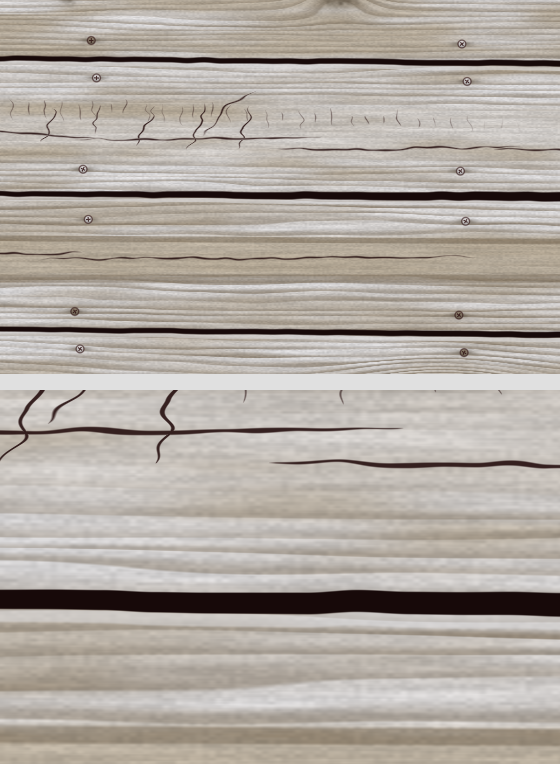
Top: the whole. Bottom: its middle third, enlarged.
This texture is drawn by a Shadertoy shader. Its source:

```glsl
// Weathered deck: four boards split by three dark gaps, with screw pairs.
// Warped growth rings give the grain; tapered segments give the cracks.
// Coordinates: x right, y downward, one unit is the canvas height.

const vec3 SILVER = vec3(0.86, 0.855, 0.86);
const vec3 GREY = vec3(0.77, 0.75, 0.73);
const vec3 TAN = vec3(0.70, 0.65, 0.57);
const vec3 UMBER = vec3(0.46, 0.40, 0.32);
const vec3 SHADOW = vec3(0.09, 0.035, 0.035);

float hash(vec2 p) {
    vec3 q = fract(p.xyx * 0.1031);
    q += dot(q, q.yzx + 33.33);
    return fract((q.x + q.y) * q.z);
}

float noise(vec2 p) {
    vec2 i = floor(p), f = fract(p);
    f *= f * (3.0 - 2.0 * f);
    return mix(mix(hash(i), hash(i + vec2(1, 0)), f.x),
               mix(hash(i + vec2(0, 1)), hash(i + 1.0), f.x), f.y);
}

float fbm(vec2 p) {
    return 0.55 * noise(p) + 0.3 * noise(p * 2.1 + 7.0) + 0.15 * noise(p * 4.3 + 3.0);
}

float band(float d, float halfWidth) {
    return 1.0 - smoothstep(0.7 * halfWidth, 1.2 * halfWidth, abs(d));
}

float bump(vec2 d, vec2 size) {
    d /= size;
    return exp(-dot(d, d));
}

float disc(float d, float r, float px) {
    return 1.0 - smoothstep(r - px, r + px, d);
}

float gapCentre(float k, float x) {
    return 0.156 + 0.3625 * k + x * (k == 1.0 ? 0.005 : 0.0095);
}

// Coverage of a wobbling crack from a to b, tapered at both ends
float crack(vec2 p, vec2 a, vec2 b, float width, float px) {
    vec2 d = b - a;
    float wobble = abs(d.x) > 0.2 ? 0.009 : 0.035 * min(1.0, 12.0 * abs(d.y));
    p += wobble * (vec2(noise(p.yy * 38.0 + a.x * 91.0), noise(p.xx * 16.0 + a.y * 53.0)) - 0.5);
    float t = clamp(dot(p - a, d) / dot(d, d), 0.0, 1.0);
    float r = width * sqrt(4.0 * t * (1.0 - t)) * (0.5 + noise(p * 30.0));
    return disc(length(p - a - d * t), r, px) * min(1.0, 2.0 * r / px);
}

float allCracks(vec2 p, float px) {
    // Long splits along the grain
    float c = crack(p, vec2(-0.1, 0.344), vec2(0.28, 0.373), 0.002, px);
    c = max(c, crack(p, vec2(0.2, 0.374), vec2(0.86, 0.369), 0.002, px));
    c = max(c, crack(p, vec2(0.74, 0.4), vec2(1.4, 0.395), 0.002, px));
    c = max(c, crack(p, vec2(1.32, 0.4), vec2(1.6, 0.405), 0.002, px));
    c = max(c, crack(p, vec2(-0.1, 0.676), vec2(0.22, 0.677), 0.002, px));
    c = max(c, crack(p, vec2(0.1, 0.694), vec2(1.27, 0.686), 0.002, px));
    // Branching checks across the second board
    c = max(c, crack(p, vec2(0.53, 0.365), vec2(0.68, 0.24), 0.002, px));
    for (float i = 0.0; i < 5.0; i++) {
        float x = 0.13 + 0.13 * i, h = hash(vec2(i, 4));
        c = max(c, crack(p, vec2(x + 0.03 * h, 0.28), vec2(x - 0.02, 0.35 + 0.06 * h), 0.0018, px));
    }
    // Short checks, one per cell, along a sinking line
    float id = floor(p.x * 22.0), h = hash(vec2(id, 2));
    vec2 m = vec2((id + 0.3 + 0.4 * h) / 22.0, 0.27 + 0.034 * p.x + 0.025 * h);
    vec2 span = vec2(0.006 * (h - 0.3), 0.01 + 0.018 * hash(vec2(id, 6)));
    float fade = 0.65 - 0.65 * smoothstep(1.1, 1.45, p.x);
    return max(c, fade * crack(p, m - span, m + span, 0.0012, px));
}

vec3 wood(vec2 p, float board, float px) {
    float flatSawn = board == 1.0 ? band(p.y - 0.34 - 0.015 * p.x, 0.075) : 0.0;
    float heart = board == 2.0 ? band(p.y - 0.69 + 0.008 * noise(p.xx * 3.0), 0.055) : 0.0;
    // Growth rings, bent around a knot and the arch of the lowest board
    float y = p.y - (board == 3.0 ? 0.025 : 0.004) * p.x
            + 0.1 * bump(p - vec2(1.2, 1.05), vec2(0.25, 0.09))
            + 0.05 * bump(p - vec2(0.9, 0), vec2(0.1, 0.045));
    float ring = y * (board == 0.0 ? 62.0 : 50.0) + 2.2 * fbm(vec2(p.x * 1.3, y * 16.0) + board * 17.0);
    float f = fract(ring);
    float late = smoothstep(0.25, 0.84, f) * (1.0 - smoothstep(0.88, 1.0, f));
    late *= 0.35 + 0.8 * noise(vec2(p.x * 3.0, floor(ring) * 3.7));
    late *= (1.0 - 0.75 * max(flatSawn, heart)) * (board < 2.0 ? 0.75 : 1.0);
    // Silvery weathering, brown streaks and fibres
    float stain = fbm(vec2(p.x * 2.2, p.y * 17.0) + board * 5.0);
    float fibre = fbm(vec2(p.x * 9.0, y * 190.0));
    vec3 col = mix(SILVER, GREY, smoothstep(0.2, 0.65, stain));
    col = mix(col, TAN, (board < 2.0 ? 0.7 : 0.4) * smoothstep(0.45, 0.75, stain));
    col = mix(mix(col, TAN, 0.8 * heart + 0.2 * flatSawn), UMBER, 0.6 * late);
    float rim = max(band(p.y - 0.637 - 0.006 * p.x, 0.008), band(p.y - 0.745, 0.012));
    col = mix(col, UMBER, rim * (0.25 + 0.5 * fibre));
    col *= 0.87 + 0.15 * fibre + 0.09 * noise(p * vec2(170, 320));
    // Dark knots
    float knots = bump(p - vec2(0.91, 0), vec2(0.045, 0.018)) + bump(p - vec2(0.18, 0), vec2(0.02, 0.013));
    col = mix(col, UMBER * 0.7, knots * (0.3 + 0.7 * noise(p * 90.0)));
    return mix(col, SHADOW * 1.6, 0.9 * allCracks(p, px));
}

// Cross-head screw in a dark recess
vec3 screw(vec3 col, vec2 d, float turn, float rust, float px) {
    float r = length(d), c = cos(turn), s = sin(turn);
    col = mix(col, UMBER * 0.7, 0.6 * bump(d, vec2(0.026, 0.006)));
    col = mix(col, SHADOW * 2.0, 0.9 * disc(r, 0.0115, px));
    col = mix(col, mix(SILVER, UMBER, rust) * (0.95 - 14.0 * d.y), disc(r, 0.009, px));
    vec2 q = abs(mat2(c, s, -s, c) * d);
    float slot = max(min(q.x, q.y), max(q.x, q.y) - 0.0045);
    return mix(col, SHADOW * 2.0, 0.85 * disc(slot, 0.0015, 0.6 * px));
}

void mainImage(out vec4 fragColor, in vec2 fragCoord) {
    float px = 1.0 / iResolution.y, board = 0.0;
    vec2 p = vec2(fragCoord.x, iResolution.y - fragCoord.y) * px;
    for (float k = 0.0; k < 3.0; k++) board += step(gapCentre(k, p.x), p.y);
    vec3 col = wood(p, board, px);
    for (float k = 0.0; k < 3.0; k++) {
        // Ragged gap with a pale lip below
        float e = p.y - gapCentre(k, p.x) + 0.003 * (noise(vec2(p.x * 22.0, k)) - 0.5);
        float halfGap = 0.0065 + (k == 1.0 ? 0.004 : 0.001) * p.x;
        col = mix(col, SILVER, 0.55 * band(e - halfGap - 0.006, 0.006));
        col = mix(col, SHADOW, disc(abs(e), halfGap, px));
        // Two screw columns on both sides of the gap
        for (float n = 0.0; n < 4.0; n++) {
            float right = mod(n, 2.0), side = n < 2.0 ? -1.0 : 1.0;
            float x = mix(0.251 - 0.022 * k, 1.242 - 0.004 * k, right) + 0.007 * side;
            float y = gapCentre(k, x) + side * (k == 1.0 ? 0.067 : 0.05);
            float rust = (n == 0.0 && k != 1.0) || (k == 2.0 && right > 0.5) ? 0.85 : 0.1;
            col = screw(col, p - vec2(x, y), 6.0 * hash(vec2(n, k)), rust, px);
        }
    }
    fragColor = vec4(col, 1.0);
}
```
